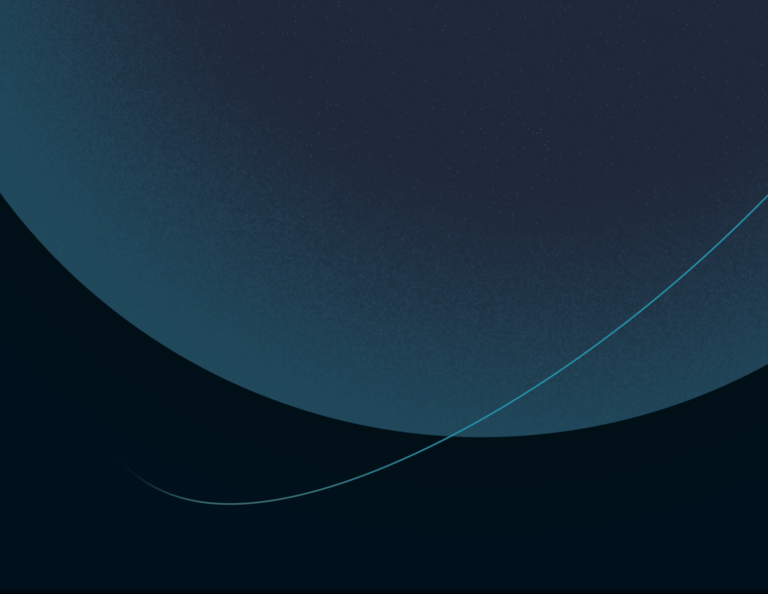
This background is drawn by a Shadertoy shader. Its source:

```glsl
const vec3 SKY = vec3(0.0, 0.068, 0.115);
const vec3 SKY_SHADE = vec3(0.003, 0.062, 0.092);
const vec3 DISC_DARK = vec3(0.122, 0.158, 0.225);
const vec3 DISC_RIM = vec3(0.125, 0.285, 0.36);
const vec3 GRAIN_TINT = vec3(0.35, 0.75, 1.0);
const vec3 ARC_PALE = vec3(0.25, 0.45, 0.46);
const vec3 ARC_CYAN = vec3(0.15, 0.58, 0.67);

float hash(vec2 p) {
    vec3 q = fract(vec3(p.xyx) * 0.1031);
    q += dot(q, q.yzx + 33.33);
    return fract((q.x + q.y) * q.z);
}

float valueNoise(vec2 p) {
    vec2 cell = floor(p);
    vec2 f = fract(p);
    f = f * f * (3.0 - 2.0 * f);
    float low = mix(hash(cell), hash(cell + vec2(1, 0)), f.x);
    float high = mix(hash(cell + vec2(0, 1)), hash(cell + vec2(1, 1)), f.x);
    return mix(low, high, f.y);
}

// Sparse round dots, at most one per grid cell
float specks(vec2 p, float density) {
    vec2 cell = floor(p);
    vec2 offset = 0.3 + 0.4 * vec2(hash(cell + 17.0), hash(cell + 41.0));
    float dotShape = 1.0 - smoothstep(0.1, 0.35, length(fract(p) - offset));
    return dotShape * step(1.0 - density, hash(cell + 73.0));
}

// Height of a skewed bowl, steeper on its left side
float arcHeight(float x, vec2 lowest) {
    float d = x - lowest.x;
    return lowest.y + d * d / max(0.756 + 1.441 * d - 0.588 * d * d, 0.1);
}

float arcDistance(vec2 p, vec2 lowest) {
    float e = 0.002;
    float slope = (arcHeight(p.x + e, lowest) - arcHeight(p.x - e, lowest)) / (2.0 * e);
    return abs(p.y - arcHeight(p.x, lowest)) / sqrt(1.0 + slope * slope);
}

vec3 discColor(vec2 p, vec2 lightCentre) {
    float rim = smoothstep(0.60, 1.13, length(p - lightCentre));
    vec3 color = mix(DISC_DARK, DISC_RIM, rim);

    // Grain is strongest between the dark core and the rim
    float band = 0.25 + 3.0 * rim * (1.0 - rim);
    float grain = valueNoise(p * 290.0) - 0.5;
    color += GRAIN_TINT * grain * 0.05 * band;
    return color + GRAIN_TINT * specks(p * 150.0, 0.05) * 0.07 * (1.0 - rim);
}

void mainImage(out vec4 fragColor, in vec2 fragCoord) {
    vec2 p = fragCoord / iResolution.y;
    float pixel = 1.0 / iResolution.y;

    // Night sky, slightly shaded beside the disc
    float edge = length(p - vec2(0.811, 1.269)) - 1.005;
    vec3 color = mix(SKY_SHADE, SKY, smoothstep(0.0, 0.22, edge));
    color *= mix(0.45, 1.0, smoothstep(0.004, 0.010, p.y));

    // Large disc
    float disc = 1.0 - smoothstep(-pixel, pixel, edge);
    color = mix(color, discColor(p, vec2(0.93, 1.32)), disc);

    // Thin arc fading out at its left tip
    float d = arcDistance(p, vec2(0.387, 0.1515));
    float line = 1.0 - smoothstep(0.0, 0.0012 + pixel, d);
    float fade = smoothstep(0.19, 0.36, p.x);
    vec3 arcColor = mix(ARC_PALE, ARC_CYAN, smoothstep(0.4, 0.85, p.x));
    color = mix(color, arcColor, line * fade * 0.9);

    fragColor = vec4(color, 1.0);
}
```
